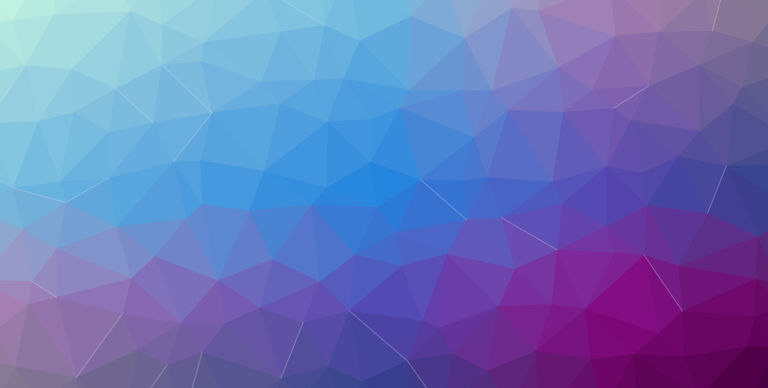
Write a Shadertoy shader that draws this background.

```glsl
// Low-poly triangle mesh tinted mint, blue, magenta and plum along both axes.

#define CELLS vec2(16.0, 8.0)   // mesh cells across and up the canvas
#define JITTER 0.76             // vertex scatter, in cells
#define SEAM_CHANCE 0.09        // share of cells with a pale diagonal
#define SEAM_WIDTH 0.022        // in cells
#define SEAM_ALPHA 0.3
#define MINT vec3(0.76, 0.95, 0.88)
#define SKY vec3(0.46, 0.71, 0.87)
#define BLUE vec3(0.12, 0.51, 0.87)
#define VIOLET vec3(0.42, 0.32, 0.71)
#define MAGENTA vec3(0.54, 0.04, 0.52)
#define PLUM vec3(0.28, 0.0, 0.25)

vec2 hash2(vec2 p) {
    vec3 q = fract(p.xyx * vec3(0.1031, 0.1030, 0.0973));
    q += dot(q, q.yzx + 33.33);
    return fract((q.xx + q.yz) * q.zy);
}

float cross2(vec2 a, vec2 b) { return a.x * b.y - a.y * b.x; }

// Five-segment colour ramp over 0..1
vec3 ramp(float t) {
    vec3 c = mix(MINT, SKY, clamp(t / 0.25, 0.0, 1.0));
    c = mix(c, BLUE, clamp((t - 0.25) / 0.25, 0.0, 1.0));
    c = mix(c, VIOLET, clamp((t - 0.50) / 0.15, 0.0, 1.0));
    c = mix(c, MAGENTA, clamp((t - 0.65) / 0.14, 0.0, 1.0));
    return mix(c, PLUM, clamp((t - 0.79) / 0.21, 0.0, 1.0));
}

// Average of a left-to-right ramp and a top-to-bottom ramp
vec3 meshColor(vec2 uv) {
    return 0.5 * (ramp(uv.x) + ramp(1.0 - uv.y));
}

vec2 vertexAt(vec2 id) {
    return id + 0.5 + JITTER * (hash2(id + 37.0) - 0.5);
}

// Signed distance to the left of the line a-b
float edgeSide(vec2 p, vec2 a, vec2 b) {
    return cross2(normalize(b - a), p - a);
}

float segmentDistance(vec2 p, vec2 a, vec2 b) {
    vec2 d = b - a;
    return length(p - a - d * clamp(dot(p - a, d) / dot(d, d), 0.0, 1.0));
}

// Adds one flat triangle: colour in rgb, coverage in a
void addTriangle(inout vec4 sum, vec2 p, vec2 a, vec2 b, vec2 c, float pixel) {
    float inside = min(edgeSide(p, a, b), min(edgeSide(p, b, c), edgeSide(p, c, a)));
    float cover = clamp(inside / pixel + 0.5, 0.0, 1.0);
    sum += cover * vec4(meshColor((a + b + c) / (3.0 * CELLS)), 1.0);
}

void mainImage(out vec4 fragColor, in vec2 fragCoord) {
    vec2 p = fragCoord / iResolution.xy * CELLS;
    float pixel = CELLS.y / iResolution.y;
    vec2 home = floor(p - 0.5);
    vec4 sum = vec4(0.0);
    float seam = 0.0;

    // Neighbouring quads, each split along its better diagonal
    for (int j = -1; j <= 1; j++)
    for (int i = -1; i <= 1; i++) {
        vec2 id = home + vec2(i, j);
        vec2 a = vertexAt(id);
        vec2 b = vertexAt(id + vec2(1.0, 0.0));
        vec2 c = vertexAt(id + vec2(1.0, 1.0));
        vec2 d = vertexAt(id + vec2(0.0, 1.0));

        // Delaunay test: the angles at b and d must total under 180 degrees
        float sine = cross2(c - b, a - b) * dot(a - d, c - d)
                   + dot(c - b, a - b) * cross2(a - d, c - d);
        if (sine < 0.0) {
            vec2 first = a;
            a = b; b = c; c = d; d = first;
        }
        addTriangle(sum, p, a, b, c, pixel);
        addTriangle(sum, p, a, c, d, pixel);

        // Occasional pale hairline on the shared diagonal
        if (hash2(id + 91.0).x < SEAM_CHANCE) {
            float gap = segmentDistance(p, a, c) - 0.5 * SEAM_WIDTH;
            seam = max(seam, clamp(0.5 - gap / pixel, 0.0, 1.0));
        }
    }

    vec3 color = sum.rgb / max(sum.a, 1e-4);
    color = mix(color, vec3(0.85, 0.84, 0.92), seam * SEAM_ALPHA);
    fragColor = vec4(color, 1.0);
}
```
